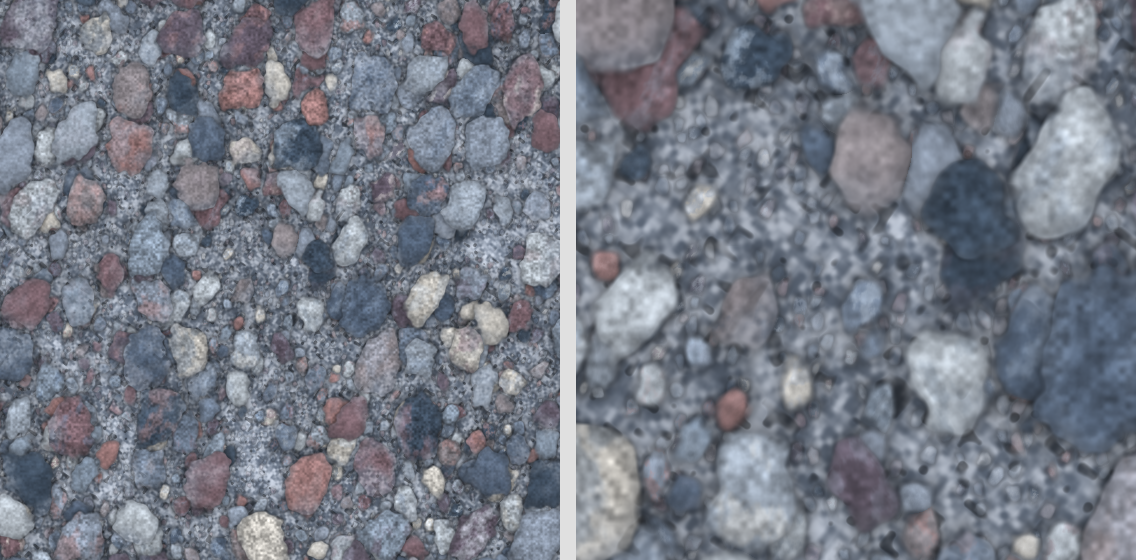
Left: the whole. Right: its middle third, enlarged.
A WebGL 2 fragment shader for this texture:

```glsl
#version 300 es
precision highp float;

uniform vec2 u_resolution;
out vec4 fragColor;

#define LARGE_CELLS 10.0
#define MEDIUM_CELLS 17.0
#define SMALL_CELLS 36.0
#define GRIT_CELLS 100.0
#define EDGE_SOFTNESS 0.0022
#define EDGE_ROUGHNESS 0.008
#define CREVICE 0.0025
#define SHADOW_WIDTH 0.005
#define SHADOW_DEPTH 0.36
#define TILT 0.75
#define DUST 0.55
#define EXPOSURE 1.1

const vec3 STONE_COLORS[12] = vec3[12](
    vec3(0.22, 0.27, 0.33), vec3(0.28, 0.33, 0.40), vec3(0.39, 0.44, 0.51),
    vec3(0.47, 0.51, 0.57), vec3(0.54, 0.58, 0.63), vec3(0.62, 0.65, 0.68),
    vec3(0.67, 0.66, 0.64), vec3(0.43, 0.35, 0.38), vec3(0.34, 0.31, 0.36),
    vec3(0.48, 0.46, 0.48), vec3(0.53, 0.41, 0.41), vec3(0.45, 0.50, 0.56));

float hash(vec2 p) {
    return fract(sin(dot(p, vec2(127.1, 311.7))) * 43758.5453);
}

float noise(vec2 p) {
    vec2 i = floor(p), f = fract(p);
    f = f * f * (3.0 - 2.0 * f);
    return mix(mix(hash(i), hash(i + vec2(1, 0)), f.x),
               mix(hash(i + vec2(0, 1)), hash(i + vec2(1, 1)), f.x), f.y);
}

float fbm(vec2 p) {
    float sum = 0.0, amplitude = 0.53;
    for (int i = 0; i < 4; i++) {
        sum += amplitude * noise(p);
        p = mat2(1.6, 1.2, -1.2, 1.6) * p + 7.3;
        amplitude *= 0.5;
    }
    return sum;
}

// Gritty mortar between the stones
vec3 sandColor(vec2 uv) {
    vec2 turned = mat2(0.8, 0.6, -0.6, 0.8) * uv;
    float grain = 0.55 * fbm(uv * 45.0) + 0.45 * noise(turned * 220.0);
    vec3 sand = mix(vec3(0.34, 0.38, 0.44), vec3(0.71, 0.74, 0.79), smoothstep(0.18, 0.82, grain));
    float pit = smoothstep(0.72, 0.9, noise(turned * 120.0 + 31.0));
    return sand * (1.0 - 0.35 * pit) * (0.9 + 0.2 * noise(uv * 9.0));
}

// Mineral colour: two tones, cloudy patches and fine speckles
vec3 stoneColor(vec2 uv, vec2 local, float id) {
    vec3 base = STONE_COLORS[int(id * 12.0)];
    vec3 patchTone = STONE_COLORS[int(fract(id * 91.7) * 12.0)];
    float mottle = fract(id * 57.3);
    float cloud = fbm(local * 1.7 + id * 63.0);
    vec3 color = mix(base, patchTone, 0.7 * mottle * smoothstep(0.45, 0.7, cloud));
    float speckle = 0.6 * fbm(uv * 75.0 + id * 40.0) + 0.4 * noise(uv * 240.0);
    return color * (1.0 + (0.45 + 0.7 * mottle) * (speckle - 0.5)) * (0.85 + 0.3 * cloud);
}

// Scatters one stone per filled cell and lays the result over the ground
vec3 addStones(vec3 ground, vec3 sand, vec2 uv, float cells, float fill, float seed) {
    vec2 p = uv * cells, cell = floor(p);
    float nearest = 9.0, second = 9.0, id = 0.0;
    vec2 local = vec2(0.0);
    for (int y = -1; y <= 1; y++) {
        for (int x = -1; x <= 1; x++) {
            vec2 c = cell + vec2(x, y), key = c + seed;
            if (hash(key) > fill) continue;
            vec2 jitter = vec2(hash(key + 11.3), hash(key + 23.9)) - 0.5;
            float angle = TILT * (hash(key + 37.1) + hash(key + 41.7) - 1.0) - 0.12;
            float width = mix(0.25, 0.43, hash(key + 53.2));
            float aspect = mix(1.05, 1.8, hash(key + 67.4));
            vec2 radii = vec2(width, min(width * aspect, 0.62));
            float ca = cos(angle), sa = sin(angle);
            vec2 q = mat2(ca, -sa, sa, ca) * (p - c - 0.5 - 0.6 * jitter) / radii;
            q.x *= 1.0 + 0.4 * (hash(key + 71.6) - 0.5) * clamp(q.y, -1.0, 1.0);
            float power = mix(1.9, 3.0, hash(key + 83.8));
            float r = pow(dot(pow(abs(q) + 1e-4, vec2(power)), vec2(1.0)), 1.0 / power);
            r *= 1.0 + 0.36 * (noise(q * 1.4 + 50.0 * hash(key + 97.5)) - 0.5);
            float d = (r - 1.0) * width / cells;
            if (d < nearest) {
                second = nearest;
                nearest = d;
                id = hash(key + 5.7);
                local = q;
            } else {
                second = min(second, d);
            }
        }
    }

    // Worn outline, with a crevice where two stones meet
    float wear = (noise(uv * 85.0 + seed) - 0.5) * min(EDGE_ROUGHNESS, 0.12 / cells);
    float d = max(nearest, 0.5 * (nearest - second) + min(CREVICE, 0.05 / cells)) + wear;
    float soft = max(EDGE_SOFTNESS, 1.0 / u_resolution.y);
    float cover = 1.0 - smoothstep(-soft, soft, d);

    // Soft daylight from above with a darker rim
    float rim = smoothstep(0.0, 0.12 / cells, -d);
    float light = mix(0.84, 1.04, rim) + 0.1 * dot(local, vec2(-0.3, 0.8));
    vec3 stone = stoneColor(uv, local, id) * light;

    // Dust clings to the rims and hides most of the tint of small grains
    float dust = smoothstep(0.48, 0.8, fbm(uv * 13.0 + seed)) + 0.25 * (1.0 - rim);
    float smallness = smoothstep(LARGE_CELLS, GRIT_CELLS, cells);
    stone = mix(stone, sand, clamp(DUST * min(dust, 1.0) + 0.55 * smallness, 0.0, 0.8));

    float shadowWidth = min(SHADOW_WIDTH, 0.16 / cells);
    float shadow = SHADOW_DEPTH * exp(-max(d, 0.0) / shadowWidth);
    return mix(ground * (1.0 - shadow), stone, cover);
}

void main() {
    vec2 uv = gl_FragCoord.xy / u_resolution.y;
    vec3 sand = sandColor(uv);
    vec3 color = addStones(sand, sand, uv, GRIT_CELLS, 0.35, 3.0);
    color = addStones(color, sand, uv, SMALL_CELLS, 0.35, 17.0);
    color = addStones(color, sand, uv, MEDIUM_CELLS, 0.55, 29.0);
    color = addStones(color, sand, uv, LARGE_CELLS, 0.7, 43.0);
    fragColor = vec4(clamp(color * EXPOSURE, 0.0, 1.0), 1.0);
}
```
